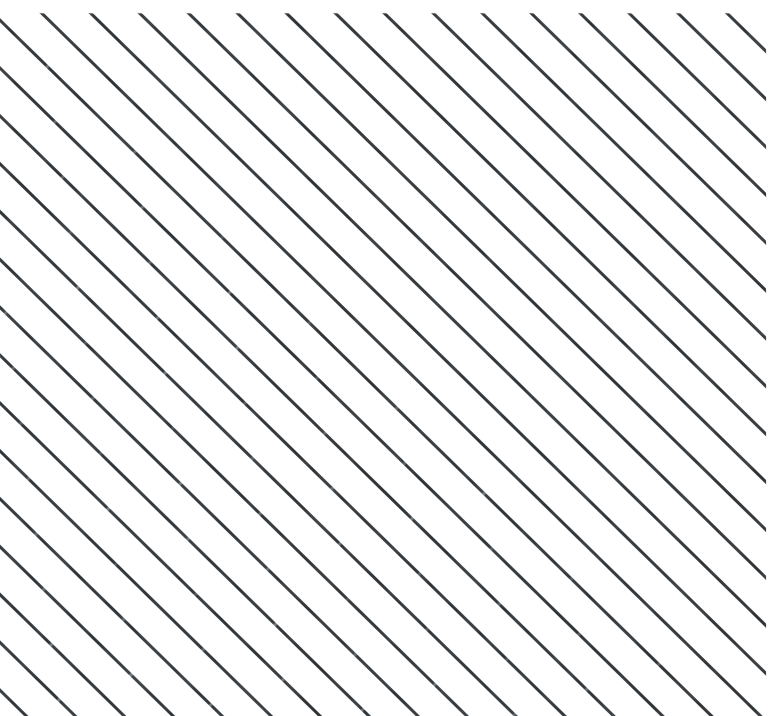
Give the GLSL for this pattern, as a WebGL 2 fragment shader.

```glsl
#version 300 es
precision highp float;

uniform vec2 u_resolution;
out vec4 fragColor;

const vec2 REPEATS = vec2(15.69, 14.96);  // lines across and down the canvas
const float PHASE = 0.577;                // offset of the first line, in repeats
const float HALF_WIDTH = 0.00212;         // all lengths in canvas heights
const float TOP_EDGE = 0.9815;            // hatched area, as canvas fractions
const float RIGHT_EDGE = 0.9975;
const float NICK_SPACING = 0.1706;        // worn specks along each line
const float NICK_SHIFT = 0.361;           // drift of the specks from line to line
const float NICK_START = 0.297;
const float NICK_HALF_LENGTH = 0.0024;
const float NICK_STRENGTH = 0.36;
const float LAST_NICKED_LINE = -1.0;
const float TONE_SCALE = 70.0;
const float TONE_VARIATION = 0.07;
const vec3 PAPER = vec3(1.0);
const vec3 INK = vec3(0.215, 0.22, 0.225);
const vec3 COOL_FRINGE = vec3(-0.02, 0.008, 0.025);

float hash(vec2 p) {
    vec3 q = fract(vec3(p.xyx) * 0.1031);
    q += dot(q, q.yzx + 33.33);
    return fract((q.x + q.y) * q.z);
}

// Smooth noise along one line
float lineNoise(float along, float line) {
    float cell = floor(along);
    float f = smoothstep(0.0, 1.0, along - cell);
    return mix(hash(vec2(cell, line)), hash(vec2(cell + 1.0, line)), f);
}

void main() {
    vec2 uv = gl_FragCoord.xy / u_resolution;
    float aspect = u_resolution.x / u_resolution.y;
    float pixel = 1.0 / u_resolution.y;
    vec2 fromTop = vec2(uv.x * aspect, 1.0 - uv.y);

    // Nearest diagonal line, distance to it and position along it
    vec2 gradient = vec2(REPEATS.x / aspect, -REPEATS.y);
    float phase = dot(fromTop, gradient) - PHASE;
    float line = floor(phase + 0.5);
    float dist = abs(phase - line) / length(gradient);
    float along = dot(fromTop, normalize(vec2(-gradient.y, gradient.x)));

    // Line with soft edges, cut at the top and right margins
    float soft = 0.7 * pixel;
    float cover = 1.0 - smoothstep(HALF_WIDTH - soft, HALF_WIDTH + soft, dist);
    cover *= 1.0 - smoothstep(-pixel, pixel, (uv.y - TOP_EDGE));
    cover *= 1.0 - smoothstep(-soft, soft, (uv.x - RIGHT_EDGE) * aspect);

    // Pale specks, evenly staggered, of uneven strength
    float nickPhase = along / NICK_SPACING - NICK_START + NICK_SHIFT * line;
    float nickId = floor(nickPhase + 0.5);
    float nickDist = abs(nickPhase - nickId) * NICK_SPACING;
    float nick = 1.0 - smoothstep(0.0, NICK_HALF_LENGTH + pixel, nickDist);
    nick *= step(line, LAST_NICKED_LINE + 0.5);
    nick *= mix(0.4, 1.0, hash(vec2(nickId, line) + 41.0));
    cover *= 1.0 - NICK_STRENGTH * nick;

    // Slight ink variation and a cool tint on the edges
    float tone = lineNoise(along * TONE_SCALE, line + 60.0) - 0.4;
    vec3 ink = INK + TONE_VARIATION * tone;
    vec3 color = mix(PAPER, ink, cover);
    color += COOL_FRINGE * 4.0 * cover * (1.0 - cover);
    fragColor = vec4(clamp(color, 0.0, 1.0), 1.0);
}
```
